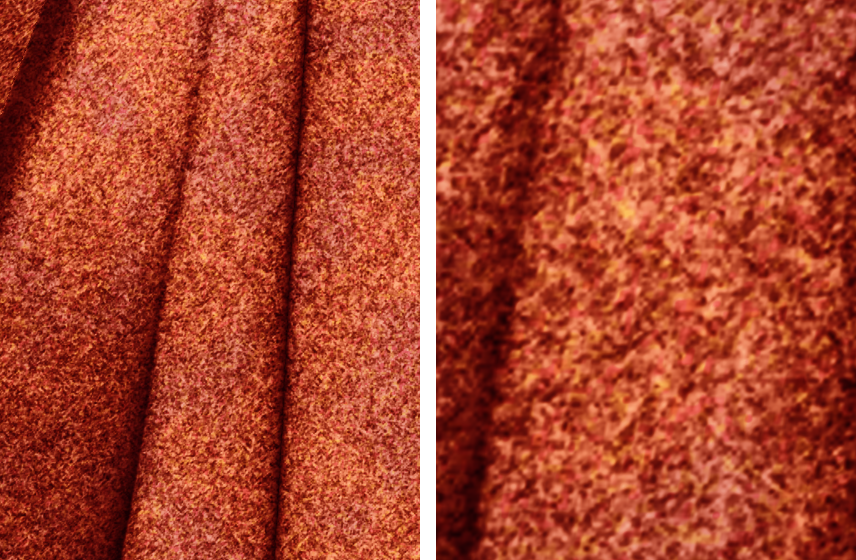
Left, the full canvas; right, a detail of the centre.
Give the GLSL for this texture, as a WebGL 2 fragment shader.

```glsl
#version 300 es
precision highp float;

uniform vec2 u_resolution;
out vec4 fragColor;

float hash(vec2 cell) {
    vec3 h = fract(cell.xyx * vec3(0.1031, 0.1030, 0.0973));
    h += dot(h, h.yzx + 33.33);
    return fract((h.x + h.y) * h.z);
}

float noise(vec2 p) {
    vec2 cell = floor(p);
    vec2 f = fract(p);
    f = f * f * (3.0 - 2.0 * f);
    float low = mix(hash(cell), hash(cell + vec2(1.0, 0.0)), f.x);
    float high = mix(hash(cell + vec2(0.0, 1.0)), hash(cell + vec2(1.0)), f.x);
    return mix(low, high, f.y);
}

vec2 rotate(vec2 p, float angle) {
    float c = cos(angle);
    float s = sin(angle);
    return vec2(c * p.x - s * p.y, s * p.x + c * p.y);
}

// Short fibres lying along two slants, broken up by finer fuzz
float woolGrain(vec2 p) {
    float slantA = noise(rotate(p, 0.75) * vec2(245.0, 150.0));
    float slantB = noise(rotate(p, -0.85) * vec2(245.0, 150.0) + 71.0);
    float lie = smoothstep(0.35, 0.65, noise(p * 95.0 + 19.0));
    float fuzz = noise(p * 350.0 + 43.0);
    float clump = noise(p * 75.0 + 7.0);
    return 0.54 * mix(slantA, slantB, lie) + 0.34 * fuzz + 0.20 * clump - 0.54;
}

// Shadow that falls off at its own rate on each side of a crease
float creaseShadow(float d, float leftWidth, float rightWidth) {
    return d < 0.0 ? exp(d / leftWidth) : exp(-d / rightWidth);
}

// Brightness of the draped cloth, before the grain
float drapeTone(vec2 uv, float creaseA, float creaseB, float hem) {
    float y = uv.y;
    float leftPanel = mix(0.48, 0.83, smoothstep(0.02, 0.95, y));
    float midPanel = 0.75 + 0.07 * smoothstep(0.5, 1.0, y)
                   - 0.07 * smoothstep(0.05, 0.28, creaseA);
    float rightPanel = 0.67 + 0.10 * smoothstep(0.0, 0.16, creaseB);
    float tone = mix(leftPanel, midPanel, smoothstep(-0.004, 0.004, creaseA));
    tone = mix(tone, rightPanel, smoothstep(-0.003, 0.003, creaseB));

    tone -= mix(0.46, 0.38, y)
          * creaseShadow(creaseA, mix(0.065, 0.020, y), mix(0.022, 0.010, y));
    tone -= 0.62 * creaseShadow(creaseB, 0.024, 0.013);

    // Deep hollow behind the upper left flap
    float hollow = smoothstep(-0.008, 0.008, hem)
                 * (1.0 - smoothstep(0.035, 0.16, hem));
    tone = mix(tone, 0.53, 1.0 - smoothstep(-0.012, 0.004, hem));
    return tone - 0.62 * hollow;
}

float ramp(float start, float end, float value) {
    return clamp((value - start) / (end - start), 0.0, 1.0);
}

vec3 woolColor(float tone) {
    vec3 color = mix(vec3(0.10, 0.0, 0.01), vec3(0.28, 0.02, 0.02),
                     ramp(0.0, 0.2, tone));
    color = mix(color, vec3(0.45, 0.07, 0.04), ramp(0.2, 0.4, tone));
    color = mix(color, vec3(0.63, 0.18, 0.09), ramp(0.4, 0.58, tone));
    color = mix(color, vec3(0.81, 0.36, 0.22), ramp(0.58, 0.76, tone));
    color = mix(color, vec3(0.93, 0.52, 0.36), ramp(0.76, 0.92, tone));
    return mix(color, vec3(0.99, 0.68, 0.50), ramp(0.92, 1.15, tone));
}

// Crimson, ochre and rose strands blended into the yarn
vec3 heather(vec3 color, vec2 p) {
    float crimson = smoothstep(0.55, 0.90, noise(p * 175.0 + 211.0));
    float ochre = smoothstep(0.50, 0.90, noise(p * 165.0 + 307.0));
    float rose = smoothstep(0.35, 0.8, noise(p * 14.0 + 401.0));
    color *= mix(vec3(1.0), vec3(0.97, 0.66, 0.78), crimson);
    color *= mix(vec3(1.0), vec3(1.0, 1.10, 0.74), ochre);
    return mix(color, color * vec3(0.94, 0.94, 1.14), rose);
}

void main() {
    vec2 uv = gl_FragCoord.xy / u_resolution;
    float aspect = u_resolution.x / u_resolution.y;

    // Signed distances across the folds
    float bend = 0.004 * sin(uv.y * 9.0);
    float creaseA = uv.x - 0.287 - 0.218 * uv.y - bend;
    float creaseB = uv.x - 0.652 - 0.078 * uv.y - 0.5 * bend;
    float hem = uv.x - 0.107 - 0.51 * (uv.y - 1.0);

    // The weave follows the lean of each panel
    float across = creaseB > 0.0 ? creaseB + 2.0 : creaseA;
    across = hem < 0.0 ? hem + 4.0 : across;
    vec2 cloth = vec2(across * aspect, uv.y) + 3.0;

    float tone = drapeTone(uv, creaseA, creaseB, hem);
    float mottling = 0.07 * (noise(cloth * vec2(16.0, 11.0)) - 0.5);
    float contrast = mix(0.3, 1.02, smoothstep(0.05, 0.55, tone));
    tone += mottling + contrast * woolGrain(cloth);

    fragColor = vec4(clamp(heather(woolColor(tone), cloth), 0.0, 1.0), 1.0);
}
```
